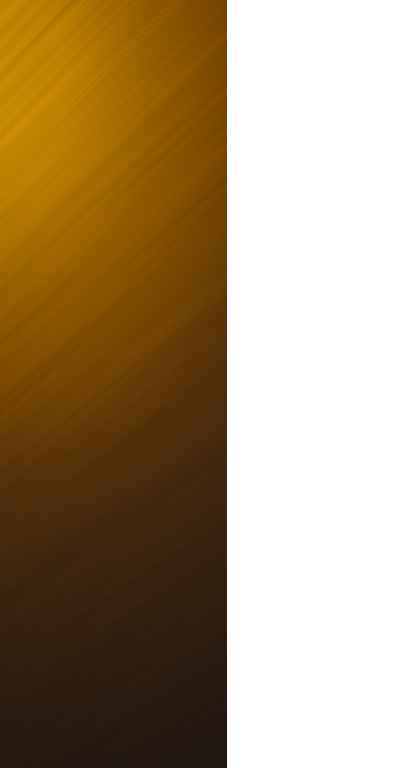
This background is drawn by a Shadertoy shader. Its source:

```glsl
// A tall brushed-metal panel in amber fading to dark brown, beside a white field.
// A stretched radial glow picks the tone from a ramp of stops; gradient noise in
// polar coordinates around a far lower-left pivot draws the fanned, fine streaks.

// Lengths are in canvas heights, with the origin at the lower left.
const float PANEL_SHARE = 0.551;             // panel width as a share of the canvas
const vec2  GLOW_CENTER = vec2(-0.026, 0.883);
const vec2  GLOW_STRETCH = vec2(1.2, 1.0);
const vec2  STREAK_PIVOT = vec2(-2.20, -1.38);
const float STREAK_FREQ = 75.0;              // streaks per unit of ray slope
const float STREAK_LENGTH_FREQ = 2.5;        // variation along each ray
const float STREAK_STRENGTH = 0.085;
const float GLINT_STRENGTH = 0.07;
const int   STREAK_OCTAVES = 4;
const vec3  WHITE = vec3(1.0);

// Tone ramp: rgb colour, and its distance from the glow centre in w
const int STOPS = 9;
const vec4 RAMP[STOPS] = vec4[STOPS](
    vec4(0.78, 0.56, 0.00, 0.00),
    vec4(0.73, 0.50, 0.00, 0.14),
    vec4(0.58, 0.37, 0.00, 0.27),
    vec4(0.45, 0.265, 0.01, 0.40),
    vec4(0.36, 0.21, 0.03, 0.48),
    vec4(0.30, 0.17, 0.045, 0.55),
    vec4(0.245, 0.145, 0.05, 0.64),
    vec4(0.195, 0.12, 0.055, 0.75),
    vec4(0.135, 0.09, 0.06, 0.90));

vec3 toneAt(float d) {
    vec3 tone = RAMP[0].rgb;
    for (int i = 1; i < STOPS; i++) {
        float t = clamp((d - RAMP[i - 1].w) / (RAMP[i].w - RAMP[i - 1].w), 0.0, 1.0);
        tone = mix(tone, RAMP[i].rgb, t);
    }
    return tone;
}

// Random unit gradient for a lattice cell
vec2 cellGradient(vec2 cell) {
    vec3 h = fract(cell.xyx * vec3(0.1031, 0.1030, 0.0973));
    h += dot(h, h.yzx + 33.33);
    float angle = 6.2832 * fract((h.x + h.y) * h.z);
    return vec2(cos(angle), sin(angle));
}

float gradientNoise(vec2 p) {
    vec2 cell = floor(p), f = fract(p);
    vec2 u = f * f * f * (f * (f * 6.0 - 15.0) + 10.0);
    vec2 e = vec2(0.0, 1.0);
    float a = dot(cellGradient(cell), f);
    float b = dot(cellGradient(cell + e.yx), f - e.yx);
    float c = dot(cellGradient(cell + e.xy), f - e.xy);
    float d = dot(cellGradient(cell + e.yy), f - e.yy);
    return mix(mix(a, b, u.x), mix(c, d, u.x), u.y);
}

// Brightness change from the streaks that fan out of the pivot
float streaks(vec2 p) {
    vec2 ray = p - STREAK_PIVOT;
    vec2 polar = vec2(ray.y / ray.x * STREAK_FREQ, length(ray) * STREAK_LENGTH_FREQ);
    float sum = 0.0, weight = 0.7;
    for (int i = 0; i < STREAK_OCTAVES; i++) {
        sum += weight * gradientNoise(polar);
        polar = vec2(polar.x * 2.1 + 17.3, polar.y + 9.7);
        weight *= 0.85;
    }
    // Sparse thin glints where a finer noise peaks
    float glint = smoothstep(0.28, 0.6, gradientNoise(polar * vec2(0.32, 0.6) + 5.0));
    return STREAK_STRENGTH * sum + GLINT_STRENGTH * glint;
}

void mainImage(out vec4 fragColor, in vec2 fragCoord) {
    vec2 p = fragCoord / iResolution.y;
    float pixel = 1.0 / iResolution.y;

    // Lit metal
    float glowDistance = length((p - GLOW_CENTER) * GLOW_STRETCH);
    vec3 metal = toneAt(glowDistance) * (1.0 + streaks(p));

    // White field right of the panel edge
    float edge = PANEL_SHARE * iResolution.x / iResolution.y;
    float field = smoothstep(-0.5 * pixel, 0.5 * pixel, p.x - edge);
    fragColor = vec4(mix(metal, WHITE, field), 1.0);
}
```
